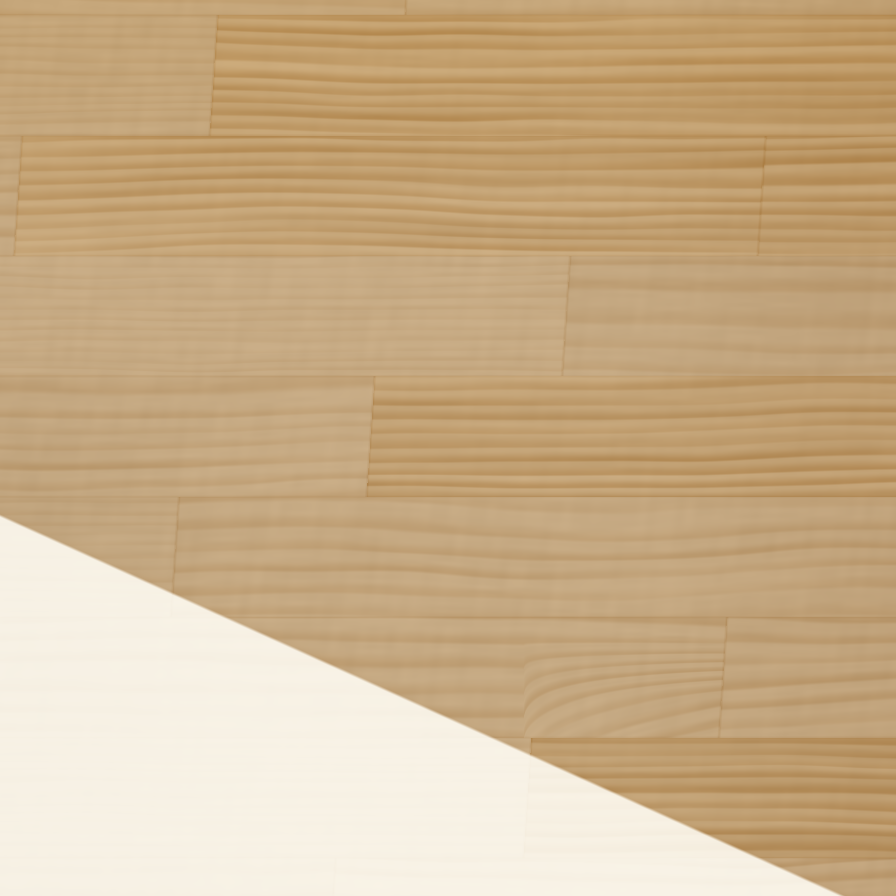
Write a Shadertoy shader that draws this texture.

```glsl
// Staggered pale wood planks with a cream wedge crossing the lower left corner.
#define ROW_HEIGHT 0.1344
#define ROW_START 0.0169
#define PLANK_LENGTH 0.83
#define FIRST_JOINT 0.243
#define JOINT_STEP 0.2183
#define JOINT_SLANT 0.009
#define WEDGE_START 0.5755
#define WEDGE_SLOPE 0.4515
#define PALE_WOOD vec3(0.772, 0.660, 0.507)
#define RICH_WOOD vec3(0.770, 0.645, 0.472)
#define GRAIN_TINT vec3(0.070, 0.105, 0.140)
#define CREAM vec3(0.965, 0.942, 0.893)

float hash(vec2 p) {
    return fract(sin(dot(p, vec2(127.1, 311.7))) * 43758.5453);
}

float noise(vec2 p) {
    vec2 i = floor(p), f = fract(p);
    f = f * f * (3.0 - 2.0 * f);
    return mix(mix(hash(i), hash(i + vec2(1, 0)), f.x),
               mix(hash(i + vec2(0, 1)), hash(i + vec2(1, 1)), f.x), f.y);
}

// Growth rings: a slow rise to a dark edge, then a quick fall.
float ringLines(float v, float sharpness) {
    float phase = fract(v);
    return smoothstep(sharpness, 0.82, phase) * (1.0 - smoothstep(0.82, 1.0, phase));
}

vec3 wood(vec2 p, float px) {
    // Row, position in the row and staggered plank index
    float rowPos = (p.y - ROW_START) / ROW_HEIGHT;
    float row = floor(rowPos), f = rowPos - row;
    float along = (p.x + JOINT_SLANT * f - FIRST_JOINT + JOINT_STEP * row) / PLANK_LENGTH;
    float plank = floor(along), q = along - plank;
    float seed = hash(vec2(row, plank) + 3.7);

    // Plank kinds: rich and striped, fine and quiet, or pale and wavy
    bool rich = (mod(row, 3.0) == 0.0 && plank * 3.0 >= row) || (row == 1.0 && plank >= 0.0);
    bool fine = mod(row, 2.0) == 0.0 && plank * 4.0 < row;
    float rings = rich ? 62.0 : (fine ? 85.0 : mix(34.0, 46.0, seed));
    float strength = rich ? 0.72 : (fine ? 0.22 : 0.46);
    float wave = rich ? 0.014 : (fine ? 0.006 : 0.032);

    // Bent grain, with one sweep of curved figure
    vec2 shift = vec2(seed * 37.0, seed * 91.0);
    float v = p.y + wave * (noise(p * vec2(3.2, 7.0) + shift) - 0.5)
            + 0.004 * (noise(p * vec2(9.0, 32.0) + shift) - 0.5);
    if (row == 5.0 && plank == 1.0)
        v += 0.085 * smoothstep(0.1, 0.7, f) * sqrt(clamp((p.x - 0.585) / 0.22, 0.0, 1.0));
    float spacing = 0.9 * noise(vec2(p.x * 0.8, v * rings * 0.45) + shift);
    float amount = 0.35 + 1.0 * noise(vec2(p.x * 3.0, v * rings * 0.7) + shift.yx);
    float grain = ringLines(v * rings + spacing + seed * 9.0, rich ? 0.1 : 0.3) * amount;

    // Broad streaks, fibres and faint cross pores
    float streak = noise(vec2(p.x * 1.8, v * 75.0) + shift) - 0.5;
    float fibre = noise(vec2(p.x * 24.0, v * 210.0)) - 0.5;
    float pores = noise(vec2(p.x * 95.0 + p.y * 12.0, p.y * 28.0)) - 0.5;
    vec3 col = rich ? RICH_WOOD : PALE_WOOD;
    col -= GRAIN_TINT * (grain * strength - 0.06);
    col += streak * (rich ? 0.055 : 0.016) * vec3(0.8, 1.0, 1.2);
    col += fibre * 0.014 + pores * (rich ? 0.008 : 0.014);
    col += (seed - 0.5) * 0.014;

    // Light falls off toward the right edge and the lower left
    col -= vec3(0.020, 0.026, 0.030) * smoothstep(0.65, 1.0, p.x);
    col -= vec3(0.022) * smoothstep(0.35, 0.0, p.x) * smoothstep(0.25, 0.6, p.y);
    col -= vec3(0.0, 0.012, 0.034) * smoothstep(0.35, 0.0, p.y);

    // Joints between planks
    float endGap = min(q, 1.0 - q) * PLANK_LENGTH;
    float sideGap = min(f, 1.0 - f) * ROW_HEIGHT;
    float joint = 1.0 - smoothstep(0.0, 0.0015 + px, endGap);
    float side = 1.0 - smoothstep(0.0, 0.0012 + px, sideGap);
    col -= GRAIN_TINT * (0.40 * joint + 0.28 * side);
    return col;
}

void mainImage(out vec4 fragColor, in vec2 fragCoord) {
    vec2 p = fragCoord / iResolution.xy;
    p.y = 1.0 - p.y;
    float px = 1.0 / iResolution.y;
    vec3 col = wood(p, px);

    // Cream wedge with the grain faintly showing through
    float edge = (p.y - WEDGE_START - WEDGE_SLOPE * p.x) / length(vec2(1.0, WEDGE_SLOPE));
    vec3 cream = CREAM + (col - PALE_WOOD) * 0.16 + 0.006;
    col -= GRAIN_TINT * 0.25 * exp(-abs(edge) / 0.004);
    col = mix(col, cream, smoothstep(-0.001 - px, 0.001 + px, edge));
    fragColor = vec4(clamp(col, 0.0, 1.0), 1.0);
}
```
